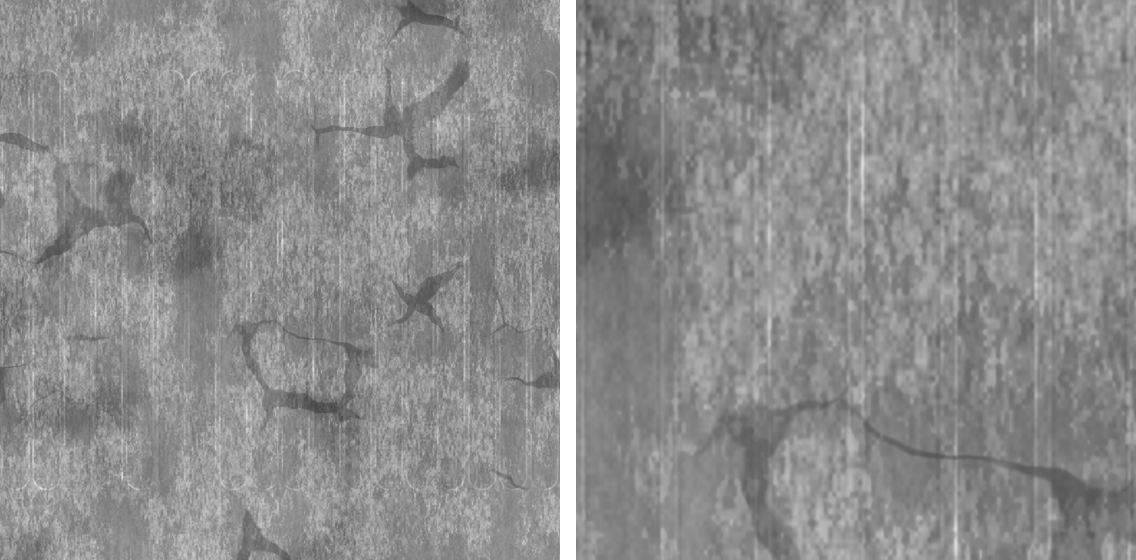
Left: the whole. Right: its middle third, enlarged.
This texture is drawn by a Shadertoy shader. Its source:

```glsl
// Weathered grey sheet with a row of tall, worn, round-ended grooves.
// Layers: soft clouds, ragged patches, vertical grain, groove rims, and
// dark branching stains along the borders of a warped cell pattern.

#define BASE_GREY 0.568
#define CLOUD_AMOUNT 0.20
#define PATCH_AMOUNT 0.052
#define GRAIN_AMOUNT 0.25
#define STAIN_DEPTH 0.125
#define STAIN_CELLS 7.0
#define STAIN_WIDTH 0.13
#define GROOVE_COUNT 18.0
#define GROOVE_RADIUS 0.0225
#define GROOVE_HALF_HEIGHT 0.373
#define RIM_WIDTH 0.0013

// Integer hash: two random values per lattice cell
vec2 hash2(vec2 cell) {
    uvec2 v = uvec2(ivec2(cell)) * 1664525u + 1013904223u;
    v.x += v.y * 1664525u;
    v.y += v.x * 1664525u;
    v ^= v >> 16u;
    v.x += v.y * 1664525u;
    v.y += v.x * 1664525u;
    v ^= v >> 16u;
    return vec2(v & 65535u) / 65535.0;
}

float noise(vec2 p) {
    vec2 i = floor(p), f = fract(p);
    f = f * f * (3.0 - 2.0 * f);
    float low = mix(hash2(i).x, hash2(i + vec2(1, 0)).x, f.x);
    float high = mix(hash2(i + vec2(0, 1)).x, hash2(i + vec2(1, 1)).x, f.x);
    return mix(low, high, f.y);
}

float fbm(vec2 p) {
    float sum = 0.0, weight = 0.5;
    for (int i = 0; i < 4; i++) {
        sum += weight * noise(p);
        p = mat2(1.6, 1.2, -1.2, 1.6) * p + 17.3;
        weight *= 0.5;
    }
    return sum / 0.9375;
}

// Gap between the nearest and second nearest cell points: zero on borders
float cellBorder(vec2 p) {
    vec2 base = floor(p);
    float nearest = 9.0, second = 9.0;
    for (int y = -1; y <= 1; y++)
    for (int x = -1; x <= 1; x++) {
        vec2 cell = base + vec2(x, y);
        float d = length(cell + hash2(cell + 71.0) - p);
        second = min(second, max(nearest, d));
        nearest = min(nearest, d);
    }
    return second - nearest;
}

// Branching stains that swell and taper with a slow mask
float stains(vec2 uv) {
    vec2 warp = vec2(fbm(uv * 11.0 + 3.0), fbm(uv * 11.0 + 40.0)) - 0.5;
    float border = cellBorder((uv + 0.07 * warp) * STAIN_CELLS);
    float swell = smoothstep(0.57, 0.88, noise(uv * 6.5 + 23.0));
    float width = STAIN_WIDTH * swell * (0.5 + fbm(uv * 24.0));
    float core = 1.0 - smoothstep(width - 0.025, width + 0.025, border);
    return core * smoothstep(0.0, 0.3, swell);
}

// Signed distance to the groove in this column
float grooveDistance(vec2 uv) {
    float x = (fract(uv.x * GROOVE_COUNT) - 0.5) / GROOVE_COUNT;
    float y = abs(uv.y - 0.5) - (GROOVE_HALF_HEIGHT - GROOVE_RADIUS);
    return length(vec2(x, max(y, 0.0))) - GROOVE_RADIUS;
}

float grooves(vec2 uv) {
    float d = grooveDistance(uv);
    float soft = 1.0 / iResolution.y;
    float side = floor(uv.x * GROOVE_COUNT * 2.0);
    float wear = noise(vec2(side * 3.0, uv.y * 9.0)) * noise(uv * vec2(60.0, 40.0) + 9.0);
    float light = 1.0 - smoothstep(0.0, RIM_WIDTH + soft, abs(d - RIM_WIDTH));
    float dark = 1.0 - smoothstep(0.0, RIM_WIDTH + soft, abs(d + RIM_WIDTH));
    float inside = 1.0 - smoothstep(-soft, soft, d);
    float tone = hash2(vec2(floor(uv.x * GROOVE_COUNT), 5.0)).x - 0.85;
    return light * wear * 0.20 - dark * (0.5 - wear) * 0.07 + inside * tone * 0.028;
}

void mainImage(out vec4 fragColor, in vec2 fragCoord) {
    vec2 uv = fragCoord / iResolution.y;

    // Fine grain, drawn out vertically
    float grain = 0.55 * noise(uv * vec2(270.0, 95.0))
                + 0.45 * noise(uv * vec2(390.0, 290.0) + 50.0) - 0.5;
    float streak = noise(uv * vec2(125.0, 6.0) + 8.0) - 0.5;

    // Ragged pale and dull patches
    float patches = fbm(uv * vec2(21.0, 13.0) + 5.0) + 0.22 * grain;
    float pale = smoothstep(0.51, 0.58, patches);
    float dull = 1.0 - smoothstep(0.38, 0.44, patches);

    // Soft clouds and smudges
    float cloud = fbm(uv * 4.0 + 2.0) - 0.5;
    float smudge = smoothstep(0.57, 0.78, fbm(uv * vec2(5.0, 7.0) + 31.0));

    float stain = stains(uv);
    float grey = BASE_GREY + CLOUD_AMOUNT * cloud - 0.10 * smudge;
    grey += PATCH_AMOUNT * (pale - 0.7 * dull - 0.3);
    grey += 0.045 * streak + grooves(uv) * (1.0 - 0.6 * stain);
    grey += GRAIN_AMOUNT * grain * (0.75 + 0.4 * pale - 0.3 * dull) * (1.0 - 0.5 * stain);
    grey -= STAIN_DEPTH * stain;

    fragColor = vec4(vec3(clamp(grey, 0.0, 1.0)), 1.0);
}
```
